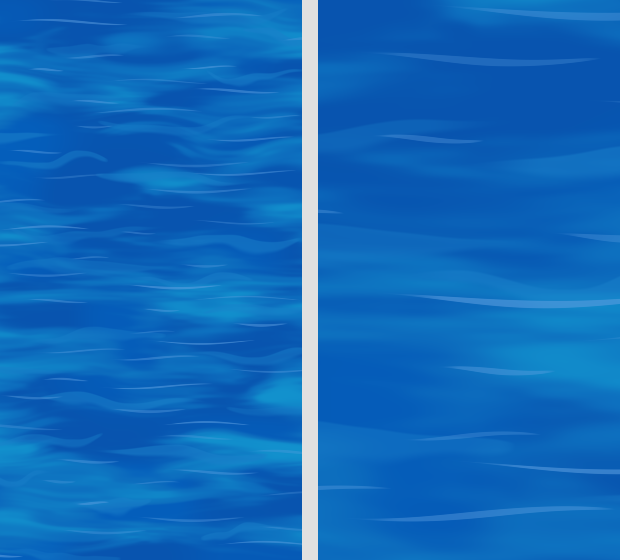
Left: the whole. Right: its middle third, enlarged.
A WebGL 2 fragment shader for this texture:

```glsl
#version 300 es
precision highp float;
// Calm deep-blue water with soft cyan drifts, flat wisps and thin pale ripples.

uniform vec2 u_resolution;
out vec4 fragColor;

float hash(vec2 p) {
    vec3 q = fract(vec3(p.xyx) * 0.1031);
    q += dot(q, q.yzx + 33.33);
    return fract((q.x + q.y) * q.z);
}

float noise(vec2 p) {
    vec2 cell = floor(p), f = fract(p);
    f = f * f * f * (f * (f * 6.0 - 15.0) + 10.0);
    return mix(mix(hash(cell), hash(cell + vec2(1, 0)), f.x),
               mix(hash(cell + vec2(0, 1)), hash(cell + vec2(1, 1)), f.x), f.y);
}

float fbm(vec2 p) {
    float sum = 0.0, amplitude = 0.50;
    for (int i = 0; i < 4; i++) {
        sum += amplitude * noise(p);
        p = p * vec2(1.6, 2.0) + vec2(17.3, 9.1);
        amplitude *= 0.55;
    }
    return sum;
}

// Evenly spread centre for item i of count, jittered in height
vec2 scatter(float i, float count, float height, float seed) {
    float x = fract(i * 0.618 + 0.3 * hash(vec2(i, seed)));
    float y = (i + hash(vec2(i, seed + 1.0))) / count * height;
    return vec2(mix(-0.02, 1.02, x), y);
}

// Broad tapered band with a crisp upper edge and a softer lower one
float wisp(vec2 p, float i, float height, float aa) {
    vec2 d = p - scatter(i, 26.0, height, 40.0);
    float u = d.x / mix(0.14, 0.32, hash(vec2(i, 43.0)));
    if (abs(u) >= 1.0) return 0.0;
    float side = hash(vec2(i, 44.0)) < 0.5 ? -1.0 : 1.0;
    float bend = 0.05 * (noise(vec2(u * 1.7 + i * 7.0, 45.0)) - 0.5);
    float taper = smoothstep(-1.0, 0.5, u * side) * sqrt(1.0 - u * side);
    float thick = mix(0.022, 0.044, hash(vec2(i, 46.0))) * taper;
    thick *= 0.6 + 0.8 * noise(vec2(u * 3.0 + i * 5.0, 47.0));
    float v = d.y - bend;
    float top = 1.0 - smoothstep(-aa, aa + 0.002, v - 0.4 * thick);
    float bottom = smoothstep(-thick - 0.004, -0.5 * thick, v);
    return top * bottom * smoothstep(0.0, 0.3, taper);
}

// Thin curved stroke that fades towards one end
float ripple(vec2 p, float i, float height, float aa) {
    vec2 d = p - scatter(i, 58.0, height, 60.0);
    float size = hash(vec2(i, 63.0));
    float u = d.x / mix(0.06, 0.20, size);
    if (abs(u) >= 1.0) return 0.0;
    float bend = mix(0.003, 0.008, size) * sin(u * 2.3 + 6.28 * hash(vec2(i, 64.0)));
    float taper = smoothstep(-1.1, 0.2, u) * sqrt(1.0 - u);
    float thick = mix(0.0026, 0.0050, hash(vec2(i, 65.0))) * taper;
    float line = 1.0 - smoothstep(thick - aa, thick + aa, abs(d.y - bend));
    return line * smoothstep(0.0, 0.5, taper) * mix(0.28, 0.58, hash(vec2(i, 66.0)));
}

void main() {
    // Canvas width is one unit
    vec2 p = gl_FragCoord.xy / u_resolution.x;
    float height = u_resolution.y / u_resolution.x;
    float aa = 0.6 / u_resolution.x;

    // Soft drifts, stretched sideways and stronger near the sides
    vec2 warp = vec2(noise(p * vec2(3.0, 14.0)), noise(p * vec2(4.0, 5.0) + 31.0)) - 0.5;
    float drift = fbm(p * vec2(3.0, 11.0) + warp * vec2(1.1, 0.7) + vec2(3.0, 11.0));
    float side = abs(p.x - 0.5) * 2.0;
    drift += 0.12 * side * side - 0.04;
    drift -= 0.2 * (1.0 - smoothstep(0.0, 0.1, min(p.y, height - p.y)));
    float light = smoothstep(0.25, 0.98, drift);

    // Deep water to bright cyan
    float clear = smoothstep(0.4, 0.8, noise(p * vec2(2.5, 5.0) + 70.0));
    vec3 deep = mix(vec3(0.03, 0.33, 0.685), vec3(0.015, 0.37, 0.735), clear);
    vec3 color = mix(deep, vec3(0.05, 0.43, 0.745), smoothstep(0.02, 0.45, light));
    color = mix(color, vec3(0.07, 0.57, 0.805), smoothstep(0.35, 1.0, light));

    // Flat wisps
    for (int i = 0; i < 26; i++) {
        float strength = mix(0.3, 0.6, hash(vec2(i, 48)));
        color = mix(color, vec3(0.10, 0.50, 0.79), strength * wisp(p, float(i), height, aa));
    }

    // Pale ripples
    for (int i = 0; i < 58; i++) {
        color = mix(color, vec3(0.36, 0.62, 0.88), ripple(p, float(i), height, aa));
    }

    fragColor = vec4(color, 1.0);
}
```
